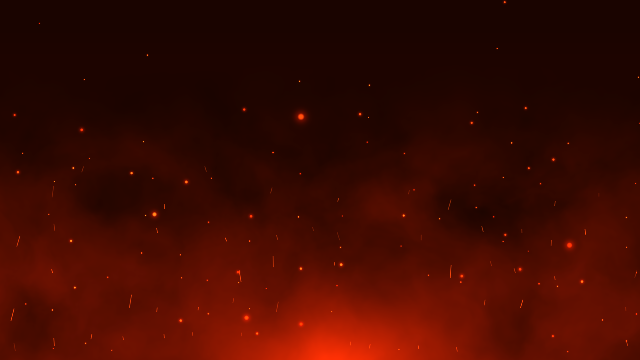
Write a WebGL 1 fragment shader that draws this background.

```glsl
precision highp float;

uniform vec2 u_resolution;

float hash(vec2 p) {
  vec3 q = fract(p.xyx * 0.1031);
  q += dot(q, q.yzx + 33.33);
  return fract((q.x + q.y) * q.z);
}

vec2 hash2(vec2 p) {
  return vec2(hash(p + 17.3), hash(p + 71.9));
}

float noise(vec2 p) {
  vec2 i = floor(p);
  vec2 f = fract(p);
  f = f * f * (3.0 - 2.0 * f);
  float low = mix(hash(i), hash(i + vec2(1.0, 0.0)), f.x);
  float high = mix(hash(i + vec2(0.0, 1.0)), hash(i + 1.0), f.x);
  return mix(low, high, f.y);
}

float fbm(vec2 p) {
  float sum = 0.0;
  float amplitude = 0.5;
  for (int i = 0; i < 5; i++) {
    sum += amplitude * noise(p);
    p = mat2(1.6, 1.2, -1.2, 1.6) * p + 5.7;
    amplitude *= 0.5;
  }
  return sum;
}

// Soft round mass used for banks of smoke and hollows between them
float puff(vec2 p, vec2 center, float radius) {
  vec2 d = (p - center) / radius;
  return exp(-dot(d, d));
}

// Heat rising from the lower edge, broken up by smoke
float backgroundHeat(vec2 p, float middle) {
  float heat = 0.115 + 0.21 * (1.0 - smoothstep(0.0, 0.8, p.y));
  heat -= 0.02 * smoothstep(0.8, 1.0, p.y);
  vec2 d = (p - vec2(middle + 0.03, -0.02)) * vec2(1.0, 1.9);
  float glow = dot(d, d);
  heat += 0.2 * exp(-4.0 * glow) + 0.45 * exp(-20.0 * glow);

  vec2 warp = vec2(fbm(p * 4.0 + 4.0), fbm(p * 4.0 + 19.0));
  float smoke = fbm(p * 6.0 + warp * 0.8) - 0.48;
  vec2 q = p + 0.25 * (warp - 0.5);
  float banks = puff(q, vec2(middle + 0.27, 0.42), 0.15)
              + puff(q, vec2(middle - 0.78, 0.42), 0.2)
              + 0.6 * puff(q, vec2(middle + 0.8, 0.4), 0.22)
              + 0.4 * puff(q, vec2(middle + 0.36, 0.66), 0.13)
              - 0.9 * puff(q, vec2(middle - 0.2, 0.52), 0.18)
              - 0.9 * puff(q, vec2(middle + 0.5, 0.34), 0.14);
  float cover = 1.0 - smoothstep(0.4, 0.85, p.y);
  return heat + cover * (0.3 * smoke + 0.07 * banks);
}

// Round embers, one per occupied cell
vec3 embers(vec2 p, float cell, float radius, float pixel, float seed) {
  vec2 id = floor(p / cell);
  vec2 key = id + seed;
  vec2 center = (id + 0.2 + 0.6 * hash2(key)) * cell;
  float chance = 0.38 * (1.0 - smoothstep(0.5, 1.05, center.y));
  float present = step(hash(key + 3.1), chance);
  float size = radius * mix(0.6, 1.1, hash(key + 9.4));
  float d = length(p - center);
  float core = 1.0 - smoothstep(size * 0.3, size + pixel * 0.4, d);
  float halo = exp(-d * d / (size * size * 2.5));
  float heat = hash(key + 5.8);
  vec3 hot = mix(vec3(0.55, 0.1, 0.01), vec3(1.0, 0.58, 0.14), heat);
  return present * (core * hot + halo * vec3(0.4, 0.04, 0.0));
}

// Thin streaks leaning around the vertical
float sparks(vec2 p, float cell, float pixel) {
  vec2 id = floor(p / cell);
  vec2 center = (id + 0.25 + 0.5 * hash2(id + 43.0)) * cell;
  float chance = 0.5 * (1.0 - smoothstep(0.25, 0.72, center.y));
  float present = step(hash(id + 57.0), chance);
  float lean = mix(-0.35, 0.35, hash(id + 61.0));
  vec2 axis = normalize(vec2(lean, 1.0));
  float reach = mix(0.004, 0.018, pow(hash(id + 83.0), 3.0));
  vec2 d = p - center;
  float along = clamp(dot(d, axis), -reach, reach);
  float line = 1.0 - smoothstep(0.0, 0.0006 + pixel * 0.55, length(d - axis * along));
  return present * line * mix(0.2, 0.75, hash(id + 97.0));
}

void main() {
  vec2 p = gl_FragCoord.xy / u_resolution.y;
  float pixel = 1.0 / u_resolution.y;
  float middle = 0.5 * u_resolution.x / u_resolution.y;

  float heat = max(backgroundHeat(p, middle), 0.1);
  vec3 color = heat * vec3(1.0, 0.15 + 0.04 * heat * heat, 0.015 * heat);

  // Each layer is denser and finer than the last
  float cell = 0.25;
  float radius = 0.0095;
  for (int i = 0; i < 3; i++) {
    color += embers(p, cell, radius, pixel, float(i) * 31.0 + 11.0);
    cell *= 0.6;
    radius *= 0.42;
  }
  color += sparks(p, 0.1, pixel) * vec3(0.9, 0.32, 0.07);

  gl_FragColor = vec4(min(color, 1.0), 1.0);
}
```
